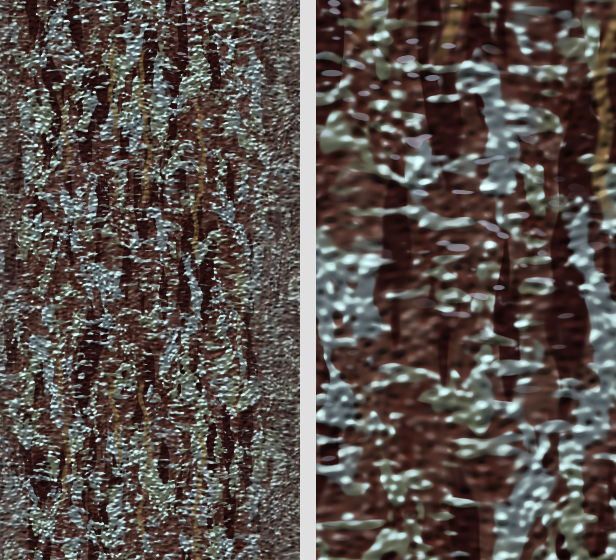
Left: the whole. Right: its middle third, enlarged.
Write a WebGL 1 fragment shader that draws this texture.

```glsl
precision highp float;
uniform vec2 u_resolution;

const vec3 SOOT = vec3(0.13, 0.045, 0.045);
const vec3 MAROON = vec3(0.24, 0.11, 0.09);
const vec3 BROWN = vec3(0.33, 0.225, 0.195);
const vec3 ASH = vec3(0.36, 0.335, 0.32);
const vec3 OLIVE = vec3(0.42, 0.45, 0.37);
const vec3 SLATE = vec3(0.42, 0.48, 0.50);
const vec3 PALE = vec3(0.58, 0.68, 0.68);
const vec3 TAN = vec3(0.48, 0.39, 0.24);
const vec3 GLINT = vec3(0.72, 0.77, 0.86);

vec2 hash2(vec2 c) {
  vec3 q = fract(c.xyx * vec3(0.1031, 0.1030, 0.0973));
  q += dot(q, q.yzx + 33.33);
  return fract((q.xx + q.yz) * q.zy);
}

// Soft cellular noise: signed round bumps, one per cell, about -1 to 1
float clumps(vec2 p) {
  vec2 base = floor(p);
  float sum = 0.0;
  for (int j = -1; j <= 1; j++) {
    for (int i = -1; i <= 1; i++) {
      vec2 cell = base + vec2(float(i), float(j));
      vec2 d = cell + hash2(cell) - p;
      float weight = 2.0 * hash2(cell + 57.0).x - 1.0;
      sum += weight * exp(-4.0 * dot(d, d));
    }
  }
  return sum;
}

// Slow layered sines, about -1 to 1
float drift(vec2 p, float seed) {
  return 0.5 * sin(p.x * 17.0 + 2.0 * sin(p.y * 9.0 + seed) + seed)
       + 0.5 * sin(p.y * 13.0 + 2.0 * sin(p.x * 23.0 - seed));
}

vec2 bend(vec2 p) {
  float x = 0.004 * sin(p.y * 29.0 + 2.0 * sin(p.x * 31.0))
          + 0.0012 * sin(p.y * 117.0 + p.x * 90.0);
  float y = 0.0015 * sin(p.x * 67.0 + 2.0 * sin(p.y * 19.0));
  return p + vec2(x, y);
}

// Upright flecks, level strokes and fine grain
vec3 crust(vec2 p) {
  float grain = clumps(p * vec2(165.0, 215.0));
  float fleck = clumps(p * vec2(66.0, 25.0) + 11.0)
              + 0.5 * clumps(p * vec2(125.0, 75.0) + 83.0);
  float stroke = clumps(p * vec2(58.0, 165.0) + 31.0);
  return vec3(fleck + 0.25 * grain, stroke + 0.2 * grain, grain);
}

float relief(vec3 c) {
  return 0.5 * clamp(c.x, -0.3, 0.6) + 0.5 * c.y + 0.5 * c.z;
}

// Broken wavering threads running up the trunk
float veins(vec2 p, float density) {
  float u = (p.x + 0.007 * sin(p.y * 24.0) + 0.003 * sin(p.y * 93.0)) * density;
  float id = hash2(vec2(floor(u), 5.0)).x;
  float gap = abs(fract(u) - 0.3 - 0.4 * id) / density;
  float run = sin(p.y * 11.0 + id * 40.0) + 0.6 * sin(p.y * 31.0 + id * 90.0);
  return smoothstep(0.006, 0.002, gap) * smoothstep(0.0, 0.5, run);
}

void main() {
  vec2 p = gl_FragCoord.xy / u_resolution.y;
  float across = gl_FragCoord.x / u_resolution.x;
  vec2 q = bend(p);
  vec3 c = crust(q);
  float light = relief(c) - relief(crust(q + vec2(-0.001, 0.0025)));
  float flank = smoothstep(0.33, 0.5, abs(across - 0.45) + 0.04 * drift(p, 4.0));
  float middle = smoothstep(0.42, 0.2, abs(across - 0.48));

  // Red-brown plates with upright fibres
  float plate = clumps(q * vec2(42.0, 18.0) + 151.0);
  float fibre = clumps(q * vec2(190.0, 30.0) + 71.0);
  vec3 color = mix(MAROON, BROWN, clamp(0.55 + 0.6 * plate + 0.5 * fibre, 0.0, 1.0));
  color = mix(color, ASH, 0.4 * smoothstep(-0.1, 0.6, c.z) + 0.5 * flank);

  // Long dark furrows
  float depth = clumps(q * vec2(52.0, 10.0) + 19.0) + 0.25 * fibre;
  float furrow = smoothstep(-0.2, -0.4, depth);
  color = mix(color, SOOT, furrow * (0.85 - 0.4 * flank));

  // Lichen crust
  float patchy = 0.08 * drift(p, 1.7) - 0.15 * furrow;
  float fleck = smoothstep(0.0, 0.28, c.x + patchy);
  float stroke = smoothstep(0.08, 0.42, c.y + patchy);
  float cover = max(fleck * 0.92, stroke * 0.8) * (1.0 - 0.25 * flank);
  float hue = smoothstep(-0.6, 0.5, drift(p * 2.3, 8.0) + plate);
  vec3 lichen = mix(OLIVE, SLATE, hue);
  lichen = mix(lichen, PALE, smoothstep(0.0, 0.7, c.z + light));
  color = mix(color, lichen, cover);
  color = mix(color, TAN, 0.75 * middle * veins(p, 13.0));

  // Relief, weathered flanks and wet glints
  vec3 weathered = ASH * (1.0 + 0.45 * fibre + 0.2 * c.x);
  color = mix(color, weathered, 0.4 * flank);
  color *= 0.96 + 0.28 * c.z + 0.65 * clamp(light, -0.5, 0.5);
  float spark = clumps(q * vec2(80.0, 200.0) + 43.0);
  float wet = smoothstep(0.45, 0.7, spark) * smoothstep(-0.2, 0.6, drift(p, 6.0));
  color = mix(color, GLINT, 0.55 * wet * middle);
  gl_FragColor = vec4(clamp(color, 0.0, 1.0), 1.0);
}
```
